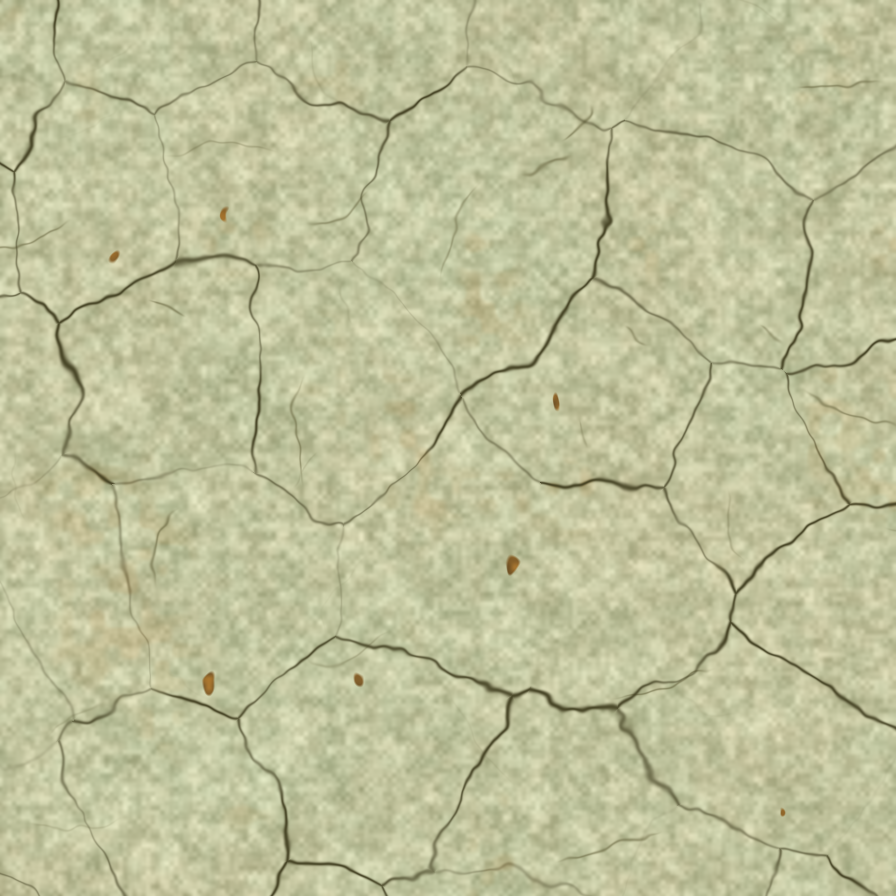
Write a WebGL 2 fragment shader that draws this texture.

```glsl
#version 300 es
precision highp float;
// Pale green crackled glaze: fine mottling, a network of dark cracks, hairlines and rust specks.
#define CELLS 4.7          // crack cells across the canvas
#define JITTER 0.78        // irregularity of the cells
#define CRACK_WIDTH 0.0019 // half width of the main cracks
#define CRACK_DARK 0.95    // opacity of the strongest cracks
#define HAIR_CELLS 8.0     // hairline slots across the canvas
#define HAIR_WIDTH 0.0016
#define HAIR_DARK 0.55
#define GRAIN 0.31         // contrast of the mottling
#define GRAIN_SCALE 92.0
#define SPECK_CELLS 6.0
#define SPECK_SHARE 0.14   // share of slots that hold a rust speck

out vec4 fragColor;
uniform vec2 u_resolution;

const vec3 GLAZE = vec3(0.762, 0.772, 0.622);
const vec3 CRACK = vec3(0.27, 0.26, 0.14);
const vec3 HAIR = vec3(0.40, 0.39, 0.24);
const vec3 RUST = vec3(0.60, 0.38, 0.10);

float hash(vec2 p) {
    return fract(sin(dot(p, vec2(127.1, 311.7))) * 43758.545);
}

vec2 hash2(vec2 p) {
    return vec2(hash(p), hash(p + 57.3));
}

float noise(vec2 p) {
    vec2 i = floor(p), f = fract(p);
    f = f * f * (3.0 - 2.0 * f);
    return mix(mix(hash(i), hash(i + vec2(1, 0)), f.x),
               mix(hash(i + vec2(0, 1)), hash(i + vec2(1, 1)), f.x), f.y);
}

vec2 warp(vec2 p, float scale) {
    return vec2(noise(p * scale), noise(p * scale + 31.7)) - 0.5;
}

// Soft line profile, never thinner than a pixel.
float stroke(float d, float width) {
    float w = max(width, 0.6 / u_resolution.y);
    return exp(-d * d / (w * w));
}

// Cell centre, with alternate rows shifted like brickwork.
vec2 cellCentre(vec2 id) {
    return id + 0.5 + (hash2(id) - 0.5) * JITTER + vec2(0.5 * mod(id.y, 2.0), 0.0);
}

// Cell borders; each border has its own strength and fades along its length.
float crackNetwork(vec2 p) {
    vec2 q = (p + 0.045 * warp(p, 9.0) + 0.014 * warp(p, 32.0)
                + 0.004 * warp(p, 85.0)) * CELLS + 3.0;
    vec2 base = floor(q), nearId = base, nearC = q;
    float best = 1e5;
    for (int y = -2; y <= 2; y++)
    for (int x = -2; x <= 2; x++) {
        vec2 id = base + vec2(x, y), c = cellCentre(id);
        float d = dot(c - q, c - q);
        if (d < best) { best = d; nearId = id; nearC = c; }
    }
    float along = smoothstep(0.15, 0.7, noise(p * 13.0 + 8.0));
    float result = 0.0;
    for (int y = -2; y <= 2; y++)
    for (int x = -2; x <= 2; x++) {
        vec2 id = base + vec2(x, y);
        if (id == nearId) continue;
        vec2 c = cellCentre(id), n = normalize(c - nearC);
        float d = dot(0.5 * (c + nearC) - q, n) / CELLS;
        float strength = smoothstep(0.08, 0.75, hash(id + nearId + 0.37) + 0.25 * abs(n.y));
        strength *= mix(0.45, 1.0, along);
        result = max(result, strength * stroke(d, CRACK_WIDTH * mix(0.75, 1.2, along)));
    }
    return result;
}

// Short, curved, tapering strokes, mostly level or upright.
float hairlines(vec2 p) {
    vec2 q = (p + 0.02 * warp(p, 22.0) + 0.006 * warp(p, 70.0)) * HAIR_CELLS;
    float result = 0.0;
    for (int y = -1; y <= 1; y++)
    for (int x = -1; x <= 1; x++) {
        vec2 id = floor(q) + vec2(x, y), r = hash2(id + 11.3), s = hash2(id + 73.9);
        float angle = 1.571 * step(0.5, r.x) + (s.x - 0.5) * 1.3;
        vec2 v = q - id - hash2(id + 5.1);
        vec2 l = vec2(dot(v, vec2(cos(angle), sin(angle))), dot(v, vec2(-sin(angle), cos(angle))));
        l.y += (s.y - 0.5) * 1.6 * l.x * l.x;
        float taper = smoothstep(0.0, 0.5, 1.0 - abs(l.x) / mix(0.12, 0.55, r.y));
        float strength = smoothstep(0.3, 1.0, hash(id + 29.4));
        result = max(result, strength * taper * stroke(l.y / HAIR_CELLS, HAIR_WIDTH));
    }
    return result;
}

// Sparse irregular specks.
float specks(vec2 p) {
    vec2 q = (p + 0.012 * warp(p, 75.0)) * SPECK_CELLS, id = floor(q);
    vec2 v = fract(q) - mix(vec2(0.2), vec2(0.8), hash2(id + 41.0));
    float radius = mix(0.015, 0.055, hash(id + 17.0));
    float d = length(v * vec2(1.3, 0.9)) - radius;
    return step(hash(id + 88.0), SPECK_SHARE) * (1.0 - smoothstep(-0.012, 0.015, d));
}

void main() {
    vec2 p = gl_FragCoord.xy / u_resolution.y;

    // Mottled glaze with faint warm and cool drifts
    float grain = 0.5 * noise(p * GRAIN_SCALE) + 0.32 * noise(p.yx * GRAIN_SCALE * 2.1 + 9.0)
                + 0.18 * noise(p * GRAIN_SCALE * 0.3 + 4.0) - 0.5;
    float tint = noise(p * 60.0 + 63.0) + noise(p * 7.0 + 21.0) - 1.0;
    vec3 color = GLAZE + GRAIN * grain * vec3(1.0, 0.96, 1.0);
    color += tint * vec3(0.018, -0.006, -0.006);

    // Faint rust stains gathered near the cracks
    float crack = crackNetwork(p);
    float stain = smoothstep(0.66, 0.9, noise(p * 11.0 + 50.0)) * smoothstep(0.4, 0.8, noise(p * 55.0));
    color = mix(color, RUST, stain * (0.13 + 0.3 * crack));

    color = mix(color, HAIR, HAIR_DARK * hairlines(p));
    color = mix(color, CRACK, CRACK_DARK * crack);
    color = mix(color, RUST * mix(0.6, 1.15, noise(p * 120.0)), 0.85 * specks(p));
    fragColor = vec4(color, 1.0);
}
```
